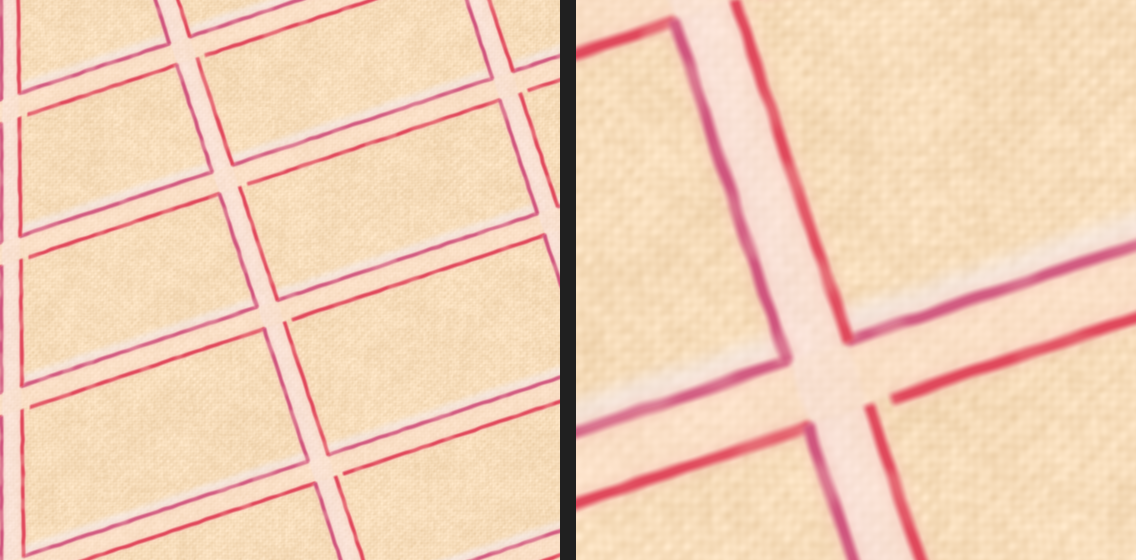
Left: the whole. Right: its middle third, enlarged.
Reproduce this pattern procedurally as a Shadertoy shader.

```glsl
// Slanted lattice of double red and magenta lines on cream woven cloth
const float PI = 3.14159265;

// Lattice layout, in canvas units with y pointing down
const int ROWS = 5;
const int COLUMNS = 2;
const float ROW_START = 0.1784;
const float ROW_STEP = 0.2760;
const float ROW_SLOPE = 0.334;
const float ROW_HEIGHT = 0.0430;
const vec3 ROW_DRIFT = vec3(-0.0212, -0.0111, 0.0074);
const float COLUMN_START = 0.2773;
const float COLUMN_STEP = 0.5560;
const float COLUMN_SLOPE = 0.331;
const float COLUMN_WIDTH = 0.0405;
const vec2 BORDER_X = vec2(0.0026, 0.0326);
const float BORDER_FLARE = 0.0095;

// Stroke and wear
const float LINE_HALF = 0.0033;
const float LINE_SOFT = 0.0026;
const float HALO = 0.0065;
const float CORNER_GAP = 0.015;
const float WOBBLE = 0.0016;
const float GLOW_WIDTH = 0.027;
const float TWILL_FREQ = 88.0;

const vec3 CREAM = vec3(0.965, 0.862, 0.725);
const vec3 BAND_CREAM = vec3(0.980, 0.875, 0.775);
const vec3 PALE_PINK = vec3(0.975, 0.885, 0.845);
const vec3 PALE_GLOW = vec3(0.960, 0.905, 0.870);
const vec3 HALO_PINK = vec3(0.970, 0.740, 0.720);
const vec3 RED = vec3(0.880, 0.285, 0.360);
const vec3 MAGENTA = vec3(0.815, 0.335, 0.495);

float hash(vec2 p) {
    return fract(sin(dot(p, vec2(127.1, 311.7))) * 43758.5453);
}

float noise(vec2 p) {
    vec2 i = floor(p), f = fract(p);
    f = f * f * (3.0 - 2.0 * f);
    return mix(mix(hash(i), hash(i + vec2(1, 0)), f.x),
               mix(hash(i + vec2(0, 1)), hash(i + vec2(1, 1)), f.x), f.y);
}

// Each band is a pair of signed distances to its first and second edge
vec2 nearer(vec2 a, vec2 b) {
    return abs(a.x + a.y) < abs(b.x + b.y) ? a : b;
}

vec2 rowBand(vec2 p) {
    vec2 best = vec2(9.0);
    for (int i = 0; i < ROWS; i++) {
        float k = float(i);
        float y = ROW_START + ROW_STEP * k + dot(ROW_DRIFT, sin(k * PI / 4.0 * vec3(1, 2, 3)));
        float d = p.y + ROW_SLOPE * p.x - y;
        best = nearer(best, vec2(d, d - ROW_HEIGHT));
    }
    return best * inversesqrt(1.0 + ROW_SLOPE * ROW_SLOPE);
}

vec2 columnBand(vec2 p) {
    vec2 best = p.x - BORDER_X - vec2(0.0, BORDER_FLARE * p.y);
    for (int i = 0; i < COLUMNS; i++) {
        float d = p.x - COLUMN_SLOPE * p.y - COLUMN_START - COLUMN_STEP * float(i);
        best = nearer(best, vec2(d, d - COLUMN_WIDTH) * inversesqrt(1.0 + COLUMN_SLOPE * COLUMN_SLOPE));
    }
    return best;
}

float outside(vec2 band) {
    return smoothstep(-0.004, 0.002, max(-band.x, band.y));
}

vec3 drawLine(vec3 base, vec3 ink, float d, float visible, float wear) {
    float soft = max(LINE_SOFT, 0.75 / iResolution.y);
    float core = 1.0 - smoothstep(LINE_HALF - soft, LINE_HALF + soft, abs(d));
    float halo = exp(-d * d / (HALO * HALO));
    base = mix(base, HALO_PINK, 0.5 * halo * visible);
    return mix(base, ink, core * visible * wear);
}

vec3 cloth(vec2 p) {
    float twill = sin(2.0 * PI * TWILL_FREQ * (p.x + p.y) + 3.0 * noise(p * 45.0));
    float weft = sin(2.0 * PI * TWILL_FREQ * (p.x - p.y) + 3.0 * noise(p * 38.0 + 7.0));
    float grain = 0.012 * twill * weft + 0.009 * twill;
    grain += 0.05 * (noise(p * 170.0) - 0.5) + 0.025 * (noise(p * 24.0) - 0.5);
    return CREAM + grain * vec3(0.75, 1.0, 1.35);
}

void mainImage(out vec4 fragColor, in vec2 fragCoord) {
    vec2 p = fragCoord / iResolution.xy;
    p.y = 1.0 - p.y;
    float wobble = WOBBLE * (noise(p * 65.0) - 0.5);
    vec2 row = rowBand(p) + wobble;
    vec2 column = columnBand(p) - wobble;
    float outRow = outside(row), outColumn = outside(column);

    // Cloth, pale bands and the glow along the foot of each cell
    vec3 weave = cloth(p);
    vec3 tint = weave - CREAM;
    float patchy = 0.75 + 0.25 * noise(p * 30.0);
    float glow = smoothstep(-GLOW_WIDTH, -0.35 * GLOW_WIDTH, row.x) * step(row.x, 0.0);
    vec3 color = mix(weave, PALE_GLOW + 0.4 * tint, glow * outColumn * patchy);
    color = mix(color, BAND_CREAM + 0.6 * tint, 1.0 - outRow);
    float fade = 1.0 - 0.4 * smoothstep(0.0, COLUMN_WIDTH, column.x);
    vec3 columnFill = mix(BAND_CREAM, PALE_PINK, fade) + 0.5 * tint;
    color = mix(color, columnFill, (1.0 - outColumn) * mix(0.7, 1.0, outRow));

    // Cell outlines break at crossings, with a worn upper left corner
    float wear = 0.72 + 0.28 * smoothstep(0.1, 0.6, noise(p * 50.0 + 19.0));
    float gapped = outside(column - vec2(0.0, CORNER_GAP));
    color = drawLine(color, MAGENTA, row.x, outColumn, wear * 0.95);
    color = drawLine(color, RED, row.y, gapped, wear);
    color = drawLine(color, MAGENTA, column.x, outRow, wear);
    color = drawLine(color, RED, column.y, outRow, wear);
    fragColor = vec4(clamp(color, 0.0, 1.0), 1.0);
}
```
